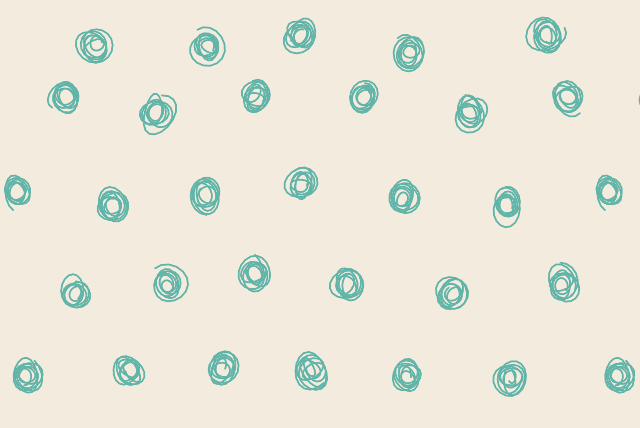
Give the GLSL for this pattern, as a WebGL 2 fragment shader.

```glsl
#version 300 es
precision highp float;
// Rows of small teal pen scribbles scattered on a cream ground.

uniform vec2 u_resolution;
out vec4 outColor;

const float TAU = 6.28319;
const float SPAN = 768.0;        // design units across the canvas
const float REPEAT = 710.0;      // width after which every row repeats
const float HALF_LINE = 1.1;
const float REACH = 32.0;        // no scribble extends past this radius
const float TURNS = 6.4;
const int SEGMENTS = 104;
const vec3 CREAM = vec3(0.95, 0.92, 0.87);
const vec3 TEAL = vec3(0.38, 0.71, 0.66);

float hash(float n) {
    return fract(sin(n * 127.1) * 43758.5);
}

// One-dimensional gradient noise, roughly -1 to 1
float gradientNoise(float x) {
    float cell = floor(x);
    float f = x - cell;
    float fade = f * f * f * (f * (f * 6.0 - 15.0) + 10.0);
    float left = (hash(cell) * 2.0 - 1.0) * f;
    float right = (hash(cell + 1.0) * 2.0 - 1.0) * (f - 1.0);
    return 2.0 * mix(left, right, fade);
}

vec2 noisePair(float x) {
    return vec2(gradientNoise(x), gradientNoise(x + 71.3));
}

vec2 rotate(vec2 p, float angle) {
    float c = cos(angle), s = sin(angle);
    return vec2(c * p.x - s * p.y, s * p.x + c * p.y);
}

float segmentDistance(vec2 p, vec2 a, vec2 b) {
    vec2 pa = p - a, ba = b - a;
    float h = clamp(dot(pa, ba) / max(dot(ba, ba), 1e-4), 0.0, 1.0);
    return length(pa - ba * h);
}

// Pen position after a number of turns: wandering, tightening ovals
vec2 penPoint(float turn, float seed, float size) {
    float key = turn * 0.85 + seed * 17.37;
    vec2 radii = size * mix(1.12, 0.5, turn / TURNS) * vec2(0.95, 1.1);
    radii *= 1.0 + 0.5 * noisePair(key);
    vec2 drift = 8.0 * noisePair(key + 31.7);
    float angle = TAU * (turn + hash(seed + 5.0));
    return drift + radii * vec2(cos(angle), sin(angle));
}

float scribbleDistance(vec2 p, float seed) {
    if (length(p) > REACH) return REACH;
    float size = mix(15.0, 18.0, hash(seed + 2.0));
    vec2 q = rotate(p, (hash(seed + 9.0) - 0.5) * 1.2);
    vec2 previous = penPoint(0.0, seed, size);
    float nearest = REACH;
    for (int i = 1; i <= SEGMENTS; i++) {
        float turn = TURNS * float(i) / float(SEGMENTS);
        vec2 next = penPoint(turn, seed, size);
        nearest = min(nearest, segmentDistance(q, previous, next));
        previous = next;
    }
    return nearest;
}

// wave: amplitude, period in slots, slot of the crest
float waveOffset(float slot, vec3 wave) {
    return wave.x * cos(TAU * (slot - wave.z) / wave.y);
}

// A row of evenly spaced slots, nudged along and across by two waves
float rowDistance(vec2 p, float seed, float count, vec2 start, vec3 along, vec3 across) {
    float pitch = REPEAT / count;
    float slot = floor((p.x - start.x) / pitch + 0.5);
    float index = mod(slot, count);
    vec2 center = start + vec2(slot * pitch, 0.0);
    center += vec2(waveOffset(index, along), waveOffset(index, across));
    return scribbleDistance(p - center, seed + index);
}

void main() {
    float unitsPerPixel = SPAN / u_resolution.x;
    vec2 p = vec2(gl_FragCoord.x, u_resolution.y - gl_FragCoord.y) * unitsPerPixel;

    // Five rows, top to bottom; the first is sparser
    float d = rowDistance(p, 10.0, 5.0, vec2(90.0, 52.0), vec3(26.0, 5.0, 0.3), vec3(12.0, 2.5, 3.0));
    d = min(d, rowDistance(p, 20.0, 6.0, vec2(80.0, 123.0), vec3(12.0, 6.0, 4.4), vec3(12.0, 3.0, 1.0)));
    d = min(d, rowDistance(p, 30.0, 6.0, vec2(13.5, 234.0), vec3(6.5, 6.0, 0.0), vec3(13.0, 3.7, 1.1)));
    d = min(d, rowDistance(p, 40.0, 6.0, vec2(76.0, 341.0), vec3(14.0, 6.0, 0.0), vec3(12.0, 4.0, 4.0)));
    d = min(d, rowDistance(p, 50.0, 6.0, vec2(26.0, 448.0), vec3(11.0, 6.0, 0.9), vec3(6.0, 6.0, 5.0)));

    float blur = 0.5 * unitsPerPixel;
    float ink = 1.0 - smoothstep(HALF_LINE - blur, HALF_LINE + blur, d);
    outColor = vec4(mix(CREAM, TEAL, ink), 1.0);
}
```
